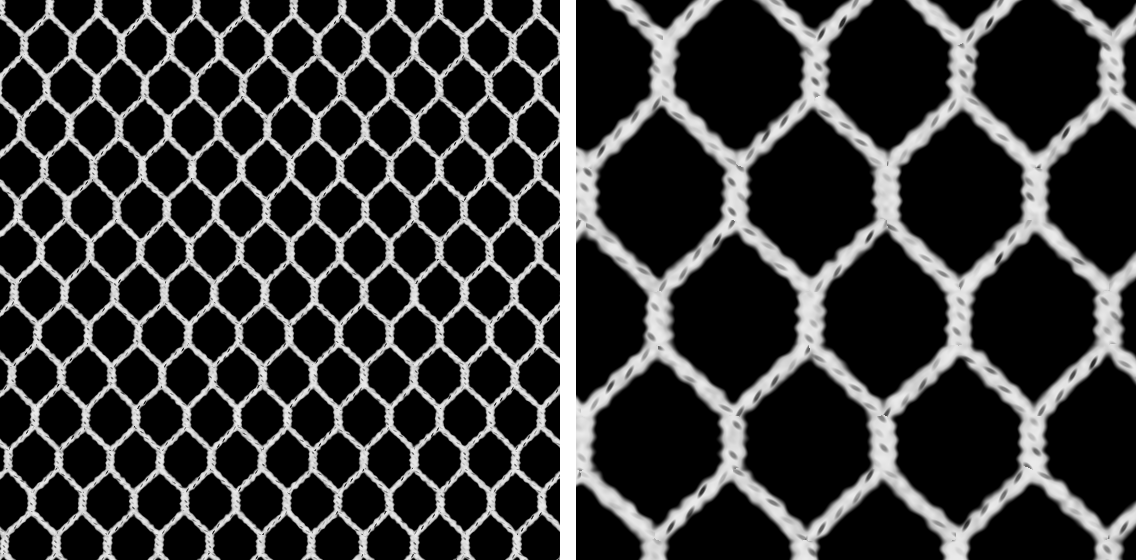
Left, the full canvas; right, a detail of the centre.
Write a WebGL 2 fragment shader that draws this pattern.

```glsl
#version 300 es
precision highp float;
// Knitted white hexagonal netting on black, its mesh widening slightly down the canvas.

uniform vec2 u_resolution;
out vec4 fragColor;

// Mesh layout, in canvas units
const float PITCH_TOP = 0.0870;      // knot spacing in the first row
const float PITCH_GROWTH = 0.00033;  // extra spacing per row
const float ROW_FIRST = 0.0104;      // depth of the first row below the top
const float ROW_STEP = 0.0721;
const float ROW_GROWTH = 0.000143;
const float ANCHOR_X = 0.785;        // column that stays upright

// Net shape, in units of the knot spacing
const float ROW_HEIGHT = 0.835;
const float KNOT_HALF = 0.13;
const float KNOT_RADIUS = 0.084;
const float STRAND_RADIUS = 0.057;
const vec2 STRAND_EXIT = vec2(0.025, 0.20);
const float FILLET = 0.03;
const float JITTER = 0.022;
const float EDGE_WOBBLE = 0.026;
const float EDGE_SOFTNESS = 0.02;

// Yarn look
const vec3 BACKGROUND = vec3(0.0);
const vec3 YARN_LIGHT = vec3(0.92);
const vec3 YARN_DARK = vec3(0.16);
const float FIBRE_CONTRAST = 0.24;
const float RIM_SHADE = 0.22;

float hash(vec2 p) {
    return fract(sin(dot(p, vec2(127.1, 311.7))) * 43758.5453);
}

float noise(vec2 p) {
    vec2 i = floor(p), f = fract(p);
    f = f * f * (3.0 - 2.0 * f);
    return mix(mix(hash(i), hash(i + vec2(1, 0)), f.x),
               mix(hash(i + vec2(0, 1)), hash(i + vec2(1, 1)), f.x), f.y);
}

float smoothMin(float a, float b, float k) {
    float h = max(k - abs(a - b), 0.0) / k;
    return min(a, b) - h * h * k * 0.25;
}

// Knots sit on a staggered lattice; id.x counts half spacings
vec2 knotCenter(vec2 id) {
    vec2 offset = vec2(hash(id), hash(id + 37.0)) - 0.5;
    return id * vec2(0.5, ROW_HEIGHT) + JITTER * offset;
}

// Dark slits between the loops of yarn, along and across one segment
float slits(float along, float across, float count, float seed) {
    float s = along * count + hash(vec2(seed, 3.0));
    vec2 stitch = vec2(floor(s), seed);
    float f = fract(s) - 0.5;
    float side = (hash(stitch) - 0.5) * 1.1;
    float d = length(vec2(f * 2.4, (across - side - 0.7 * f) * 2.6));
    return hash(stitch + 11.0) * smoothstep(1.0, 0.25, d);
}

// Adds one yarn segment; net holds distance, nearest distance and shade
void addYarn(inout vec3 net, vec2 p, vec2 a, vec2 b, float radius,
             float count, float slitDepth, float seed) {
    vec2 ap = p - a, ab = b - a;
    float along = dot(ap, ab) / dot(ab, ab);
    float across = (ap.x * ab.y - ap.y * ab.x) / length(ab) / radius;
    float bulge = 1.0 + 0.09 * cos(6.2832 * (along * count + hash(vec2(seed, 5.0))));
    float d = length(ap - ab * clamp(along, 0.0, 1.0)) - radius * bulge;
    if (d < net.y) {
        net.y = d;
        net.z = slitDepth * slits(along, across, count, seed);
    }
    net.x = smoothMin(net.x, d, FILLET);
}

void main() {
    vec2 p = gl_FragCoord.xy / u_resolution.y;

    // Canvas position to mesh position, undoing the growth of the rows
    float depth = 1.0 - p.y - ROW_FIRST;
    float row = (sqrt(ROW_STEP * ROW_STEP + 4.0 * ROW_GROWTH * depth) - ROW_STEP)
                / (2.0 * ROW_GROWTH);
    float pitch = PITCH_TOP + PITCH_GROWTH * row;
    vec2 mesh = vec2((p.x - ANCHOR_X) / pitch, row * ROW_HEIGHT);

    // Each knot carries its own body and the two strands below it
    vec3 net = vec3(1.0, 1.0, 0.0);
    for (int j = 0; j < 2; j++) {
        float r = floor(row) + float(j);
        float odd = mod(r, 2.0);
        float column = 2.0 * floor(mesh.x - 0.5 * odd + 0.5) + odd;
        for (int i = -1; i <= 1; i++) {
            vec2 id = vec2(column + 2.0 * float(i), r);
            vec2 c = knotCenter(id);
            float seed = 100.0 * hash(id + 71.0);
            vec2 lean = vec2(0.012 * (hash(id + 19.0) - 0.5), KNOT_HALF);
            addYarn(net, mesh, c - lean, c + lean, KNOT_RADIUS, 2.6, 0.65, seed);
            for (float side = -1.0; side < 2.0; side += 2.0) {
                vec2 end = knotCenter(id + vec2(side, 1.0));
                vec2 leave = vec2(side, 1.0) * STRAND_EXIT;
                addYarn(net, mesh, c + leave, end - leave, STRAND_RADIUS, 4.0,
                        side < 0.0 ? 1.0 : 0.55, seed + 7.0 * side);
            }
        }
    }

    // Fuzzy outline, fibre mottling and rounded rim
    float d = net.x + EDGE_WOBBLE * (noise(mesh * 15.0) - 0.5);
    float fibre = noise(mesh * 24.0) * noise(mesh * 11.0 + 5.0);
    float rim = smoothstep(-0.045, 0.0, d);
    float shade = clamp(net.z + FIBRE_CONTRAST * fibre + RIM_SHADE * rim, 0.0, 1.0);
    vec3 yarn = mix(YARN_LIGHT, YARN_DARK, shade);

    float edge = max(EDGE_SOFTNESS, 1.0 / (pitch * u_resolution.y));
    float cover = 1.0 - smoothstep(-edge, edge, d);
    fragColor = vec4(mix(BACKGROUND, yarn, cover), 1.0);
}
```
